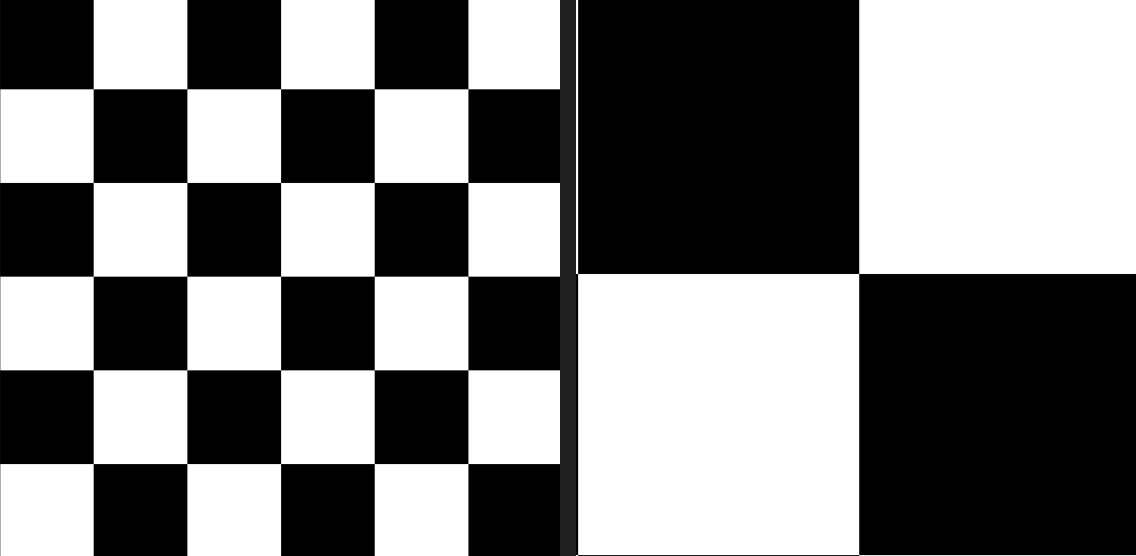
Left, the full canvas; right, a detail of the centre.
This pattern is drawn by a Shadertoy shader. Its source:

```glsl
// Signed distance to the nearest cell edge: positive in even cells, negative in odd ones
vec2 edgeDistance(vec2 p) {
    return abs(mod(p - 0.5, 2.0) - 1.0) - 0.5;
}

void mainImage(out vec4 fragColor, in vec2 fragCoord) {
    vec2 uv = fragCoord / iResolution.y;
    float cellSize = 0.1685;
    float pixel = 1.0 / (iResolution.y * cellSize);

    // The lowest row is cropped slightly by the canvas edge
    vec2 cell = (uv + vec2(0.0, 0.0031)) / cellSize;

    // Smoothed parity of column and row; equal signs give white
    vec2 side = clamp(edgeDistance(cell) * 2.0 / (1.1 * pixel), -1.0, 1.0);
    float checker = 0.5 + 0.5 * side.x * side.y;

    // Thin grey hairline along the left border of the white cells
    float hairline = 1.0 - smoothstep(0.0005, 0.002, uv.x);
    checker *= 1.0 - 0.35 * hairline;

    fragColor = vec4(vec3(checker), 1.0);
}
```
